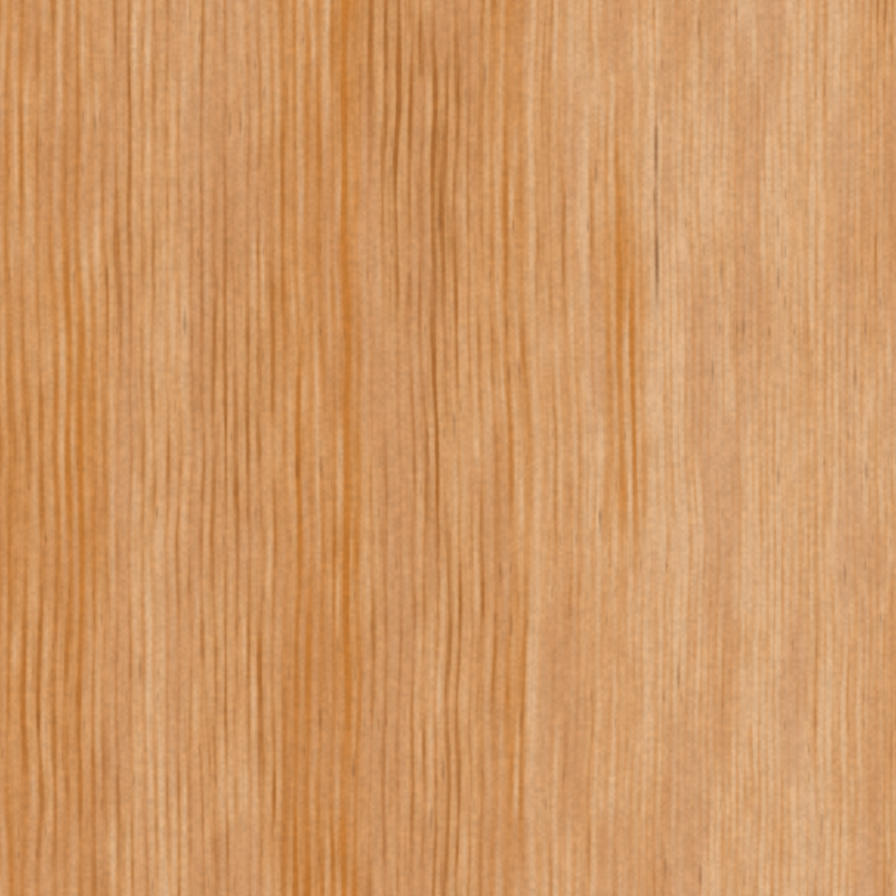
This texture is drawn by a Shadertoy shader. Its source:

```glsl
const float TAU = 6.2831853;
const vec3 PALE = vec3(0.865, 0.695, 0.530);
const vec3 HONEY = vec3(0.828, 0.608, 0.405);
const vec3 BROWN = vec3(0.680, 0.425, 0.205);
const vec3 AMBER = vec3(0.765, 0.470, 0.195);
const vec3 PINK = vec3(0.785, 0.560, 0.385);
const vec3 BARK = vec3(0.470, 0.290, 0.165);

float hash(vec2 p) {
    vec3 q = fract(p.xyx * 0.1031);
    q += dot(q, q.yzx + 33.33);
    return fract((q.x + q.y) * q.z);
}

float noise(vec2 p) {
    vec2 i = floor(p), f = fract(p);
    f = f * f * (3.0 - 2.0 * f);
    float low = mix(hash(i), hash(i + vec2(1, 0)), f.x);
    float high = mix(hash(i + vec2(0, 1)), hash(i + vec2(1, 1)), f.x);
    return mix(low, high, f.y);
}

float fbm(vec2 p) {
    float sum = 0.0, gain = 0.5;
    for (int i = 0; i < 4; i++) {
        sum += gain * noise(p);
        p = p * 2.0 + 17.3;
        gain *= 0.5;
    }
    return sum / 0.9375;
}

// Soft vertical stripe with a given centre and half width
float band(float x, float centre, float width) {
    float d = (x - centre) / width;
    return exp(-d * d);
}

// Soft window along the height of the board
float span(float y, float low, float high, float soft) {
    return smoothstep(low - soft, low + soft, y)
         * (1.0 - smoothstep(high - soft, high + soft, y));
}

// Bend the fibres slightly sideways along their length
float bendFibres(vec2 p) {
    float sway = noise(vec2(p.x * 5.0, p.y * 2.5 + 4.0)) - 0.5;
    float wobble = noise(vec2(p.x * 18.0, p.y * 10.0)) - 0.5;
    return p.x + 0.007 * sway + 0.003 * wobble;
}

// Growth rings seen edge on: dark lines of uneven spacing and strength
float rings(float x, float y, float count) {
    float phase = x * count + 1.4 * noise(vec2(x * 13.0, 3.0))
                + 0.35 * noise(vec2(x * 30.0, y * 8.0));
    float wave = 0.5 + 0.5 * cos(TAU * phase);
    return pow(wave, 1.5) * (0.45 + 0.9 * noise(vec2(x * 60.0, y * 8.0)));
}

// Scattered short dark pores, one candidate per stretched cell
float pores(vec2 p, vec2 cells, float share) {
    vec2 g = p * cells, id = floor(g);
    vec2 seat = 0.4 + 0.2 * vec2(hash(id + 5.1), hash(id + 9.7));
    vec2 d = (fract(g) - seat) / vec2(0.28, 0.38);
    float present = step(1.0 - share, hash(id + 21.0));
    return present * (1.0 - smoothstep(0.0, 1.0, length(d)));
}

void mainImage(out vec4 fragColor, in vec2 fragCoord) {
    vec2 uv = fragCoord / iResolution.xy;
    float y = uv.y, x = bendFibres(uv);
    float sapwood = smoothstep(0.50, 0.82, x);

    // Grain tone, from pale early wood to brown late wood
    float ring = rings(x, y, 72.0);
    float fineRing = rings(x + 0.37, y, 118.0);
    float streak = fbm(vec2(x * 90.0, y * 4.0)) - 0.5;
    float fibre = noise(vec2(x * 190.0, y * 18.0)) - 0.5;
    float hair = noise(vec2(x * 330.0, y * 40.0)) - 0.5;
    float cloud = fbm(vec2(x * 12.0, y * 1.8 + 8.0)) - 0.5;
    float tone = mix(0.31, 0.10, sapwood);
    tone += mix(0.38, 0.08, sapwood) * (ring - 0.1);
    tone += mix(0.12, 0.22, sapwood) * fineRing;
    tone += 0.50 * streak + 0.28 * fibre + 0.20 * hair + 0.40 * cloud;
    tone += 0.22 * band(x, 1.0, 0.04) + 0.14 * band(x, 0.46, 0.09);
    tone -= 0.08 * band(x, 0.20, 0.06);

    vec3 color = mix(PALE, HONEY, smoothstep(-0.05, 0.5, tone));
    color = mix(color, BROWN, smoothstep(0.40, 1.1, tone));

    // Rosy brown patches drawn out along the grain
    float rosy = smoothstep(0.46, 0.70, fbm(vec2(x * 36.0, y * 5.0 + 2.0)));
    color = mix(color, PINK, 0.45 * rosy);

    // Resin-rich amber bands, broken up by the grain
    float amber = 0.70 * band(x, 0.085, 0.030) * (0.35 + 0.65 * span(y, 0.32, 0.75, 0.12));
    amber += 0.85 * band(x, 0.388, 0.014) + 0.50 * band(x, 0.340, 0.032);
    amber += 0.40 * band(x, 0.570, 0.025) + 0.35 * band(x, 0.01, 0.03);
    amber += 0.75 * band(x, 0.695, 0.020) * span(y, 0.40, 0.80, 0.10);
    amber *= 0.40 + 0.80 * ring + 1.2 * streak + 0.5 * fibre;
    color = mix(color, AMBER, clamp(amber, 0.0, 0.85));

    // Pale seam, dark resin streak and soft pores
    color = mix(color, PALE, 0.45 * band(x, 0.597, 0.005));
    float resin = band(x, 0.733, 0.0024) * span(y, 0.66, 0.86, 0.06);
    color = mix(color, BARK, 0.55 * resin * (0.3 + noise(vec2(3.0, y * 40.0))));
    color = mix(color, BARK, 0.28 * pores(vec2(x, y), vec2(80.0, 18.0), 0.03));
    color = mix(color, BARK, 0.18 * pores(vec2(x + 0.31, y), vec2(110.0, 34.0), 0.05));

    // Fine surface speckle
    float speckle = noise(uv * 290.0) + noise(uv * 160.0 + 40.0) - 1.0;
    color *= 1.0 + 0.055 * speckle;
    fragColor = vec4(color, 1.0);
}
```
